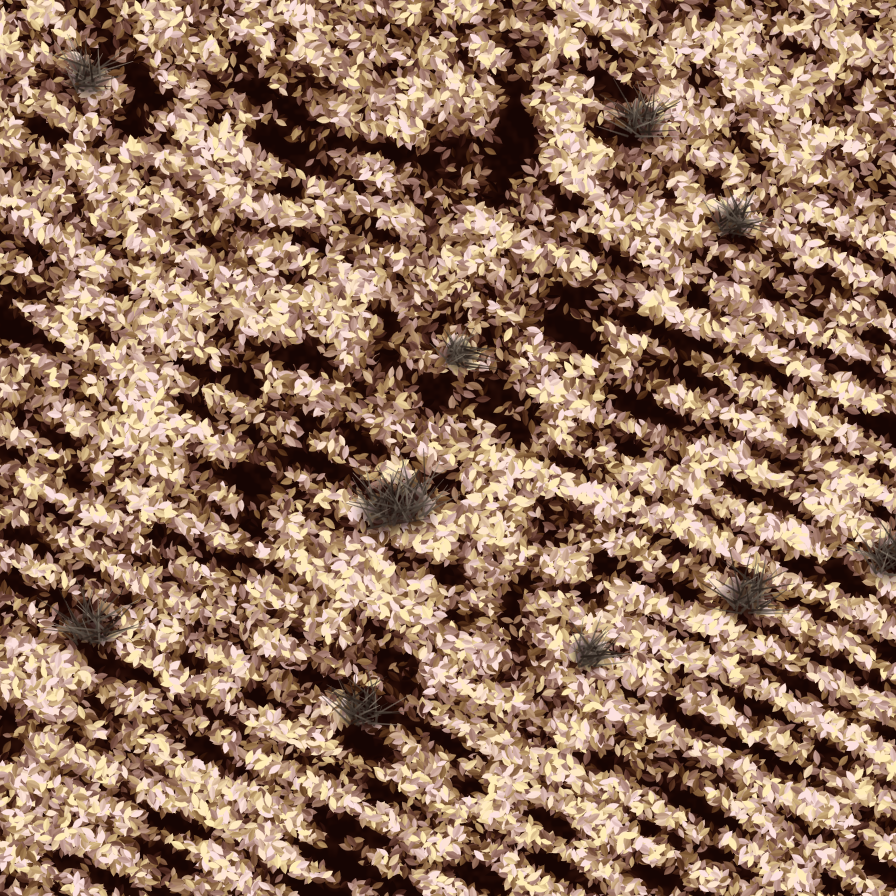
This texture is drawn by a Shadertoy shader. Its source:

```glsl
// A dry, sunlit crop field from above: slanted rows of small pale leaves over
// dark soil. Layers of jittered leaves are kept where a canopy height field is
// tall enough; a few grey weed tufts are fanned out on top.

#define ROWS 23.0          // rows per canvas height, measured across the rows
#define ROW_ANGLE 0.44     // downward slant to the right, radians
#define LAYERS 7           // leaf layers from soil to canopy top
#define LEAF_CELL 0.0100   // spacing of leaves inside a layer
#define LEAF_LENGTH 0.0078 // half length
#define LEAF_WIDTH 0.0034  // half width
#define TUFTS 11
#define BLADES 44
#define SOIL vec3(0.085, 0.018, 0.010)
#define STRAW vec3(0.99, 0.92, 0.83)
#define WEED_DARK vec3(0.13, 0.09, 0.07)
#define WEED_LIGHT vec3(0.72, 0.67, 0.60)

vec3 hash3(vec3 p) {
    p = fract(p * vec3(0.1031, 0.1030, 0.0973));
    p += dot(p, p.yxz + 33.33);
    return fract((p.xxy + p.yxx) * p.zyx);
}

float noise(vec2 p) {
    vec2 i = floor(p), f = fract(p);
    f = f * f * (3.0 - 2.0 * f);
    float a = hash3(vec3(i, 7.0)).x;
    float b = hash3(vec3(i + vec2(1, 0), 7.0)).x;
    float c = hash3(vec3(i + vec2(0, 1), 7.0)).x;
    float d = hash3(vec3(i + vec2(1, 1), 7.0)).x;
    return mix(mix(a, b, f.x), mix(c, d, f.x), f.y);
}

// Crop height, about 0 to 1: wavering rows, ragged clumps and bare holes.
float canopy(vec2 p) {
    float s = sin(ROW_ANGLE), c = cos(ROW_ANGLE);
    vec2 q = vec2(c * p.x - s * p.y, s * p.x + c * p.y); // along, across
    float waver = 0.022 * (noise(p * 5.0 + 3.0) - 0.5) + 0.010 * (noise(p * 17.0) - 0.5);
    float row = cos(6.28318 * ROWS * (q.y + waver));
    float order = 0.60 + 0.9 * (noise(p * 3.5 + 11.0) - 0.5) + 0.35 * (p.x - p.y);
    float clump = noise(q * vec2(24.0, 34.0) + 40.0) - 0.5;
    float ragged = noise(q * vec2(58.0, 72.0) + 90.0) - 0.5;
    float hole = smoothstep(0.32, 0.08, noise(q * vec2(13.0, 19.0) + 60.0));
    return 0.56 + 0.30 * clamp(order, 0.25, 1.0) * row + 0.60 * clump + 0.45 * ragged - 0.30 * hole;
}

// Brown to cream ramp; blue and green rise later than red.
vec3 ramp(float tone) {
    tone = clamp(tone, 0.0, 1.0);
    return mix(SOIL, STRAW, pow(vec3(tone), vec3(1.0, 1.25, 1.45)));
}

// One layer of leaves painted over col; level runs from 0 (low) to 1 (top).
vec3 leafLayer(vec3 col, vec2 p, float level, float px) {
    vec2 g = p / LEAF_CELL + 17.3 * level;
    vec2 cell = floor(g);
    for (int j = -1; j <= 1; j++)
    for (int i = -1; i <= 1; i++) {
        vec2 id = cell + vec2(i, j);
        vec3 seed = vec3(id + 50.0, 31.0 * level + 2.0);
        vec3 place = hash3(seed), look = hash3(seed + 211.0);
        vec2 offset = (g - id - place.xy) * LEAF_CELL;
        float a = 6.28318 * place.z;
        vec2 q = mat2(cos(a), -sin(a), sin(a), cos(a)) * offset;
        float size = 0.7 + 0.5 * look.y;
        float along = q.x / (LEAF_LENGTH * size);
        float edge = abs(q.y) - LEAF_WIDTH * size * (1.0 - along * along);
        float cover = clamp(0.5 - edge / px, 0.0, 1.0);
        if (cover <= 0.0) continue;
        float height = canopy(p - offset);
        if (height < 0.24 + 0.46 * level + 0.20 * (look.z - 0.5)) continue;
        float fold = 0.07 * smoothstep(-0.001, 0.001, q.y);
        float tone = 0.52 * level + 0.72 * look.x - 0.06 + 0.35 * (height - 0.5) + fold;
        float hue = fract(look.z * 37.0);
        vec3 tint = mix(vec3(0.02, 0.01, -0.12), vec3(0.0, -0.04, 0.05), smoothstep(0.1, 0.9, hue));
        col = mix(col, ramp(tone) + tint * clamp(tone, 0.0, 1.0), cover);
    }
    return col;
}

// A shaded base with thin blades fanning mostly upwards.
vec3 weedTuft(vec3 col, vec2 p, float id, float px) {
    vec3 spot = hash3(vec3(id, 5.0 * id + 3.0, 19.0));
    vec2 base = vec2(spot.x, 0.12 + 0.85 * spot.y);
    float reach = 0.035 + 0.030 * spot.z;
    vec2 rel = p - base;
    float dist = length(rel);
    if (dist > reach * 1.3) return col;
    col = mix(col, SOIL, 0.75 * smoothstep(0.65, 0.1, dist / reach));
    for (int i = 0; i < BLADES; i++) {
        vec3 r = hash3(vec3(float(i) + 1.0, id + 8.0, 71.0));
        vec3 look = hash3(vec3(float(i) + 1.0, id + 8.0, 137.0));
        float a = 1.3 + 3.0 * (r.x - 0.5) + 0.8 * (spot.z - 0.5);
        vec2 root = (look.xy - 0.5) * reach * 0.6;
        vec2 blade = vec2(cos(a), sin(a)) * reach * (0.35 + 0.6 * r.y);
        float t = clamp(dot(rel - root, blade) / dot(blade, blade), 0.0, 1.0);
        float edge = length(rel - root - blade * t) - 0.0013 * (1.0 - 0.8 * t);
        float cover = clamp(0.5 - edge / px, 0.0, 1.0);
        col = mix(col, mix(WEED_DARK, WEED_LIGHT, r.z * (0.35 + 0.65 * t)), 0.8 * cover);
    }
    return col;
}

void mainImage(out vec4 fragColor, in vec2 fragCoord) {
    vec2 p = fragCoord / iResolution.y;
    float px = 1.3 / iResolution.y;
    vec3 col = ramp(0.16 * canopy(p) + 0.08 * (noise(p * 160.0) - 0.5));
    for (int k = 0; k < LAYERS; k++)
        col = leafLayer(col, p, float(k) / float(LAYERS - 1), px);
    for (int k = 0; k < TUFTS; k++)
        col = weedTuft(col, p, float(k) + 1.0, px);
    fragColor = vec4(clamp(col, 0.0, 1.0), 1.0);
}
```
